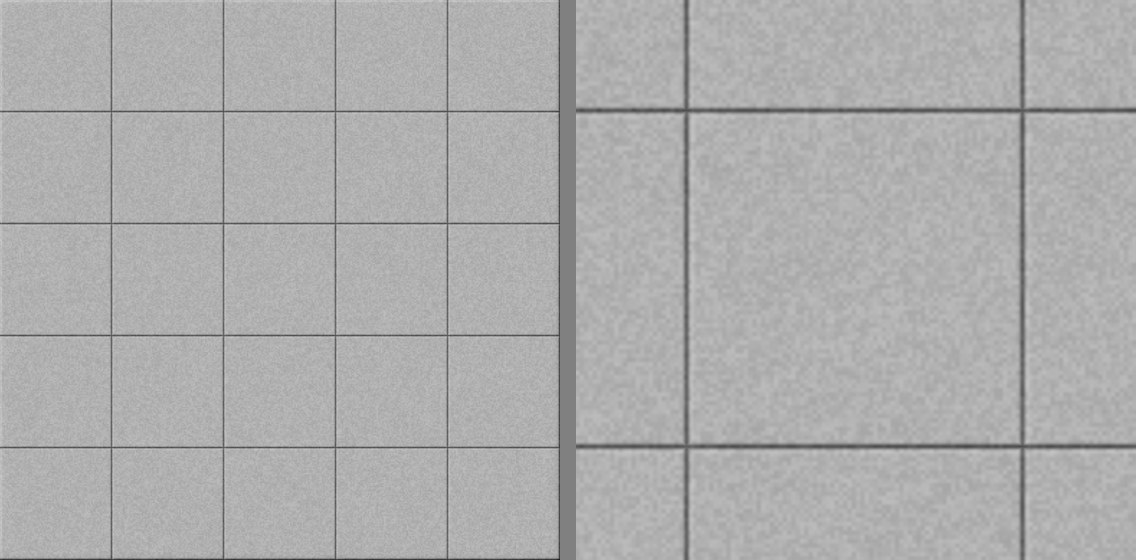
Left, the full canvas; right, a detail of the centre.
Write a three.js fragment shader that draws this pattern.

```glsl
// Five by five grey square tiles with fine grain, thin dark joints and lit bevels.
varying vec2 vUv;

const float TILES = 5.0;
const vec3 TILE_COLOUR = vec3(0.692);
const float JOINT_OFFSET = -0.0009;  // joints lie just before each tile boundary
const float JOINT_WIDTH = 0.0012;
const float GLINT_OFFSET = 0.0022;
const float GLINT_WIDTH = 0.0011;

float hash(vec2 p) {
  vec3 q = fract(p.xyx * 0.1031);
  q += dot(q, q.yzx + 33.33);
  return fract((q.x + q.y) * q.z);
}

float valueNoise(vec2 p) {
  vec2 cell = floor(p);
  vec2 f = fract(p);
  f = f * f * (3.0 - 2.0 * f);
  float low = mix(hash(cell), hash(cell + vec2(1.0, 0.0)), f.x);
  float high = mix(hash(cell + vec2(0.0, 1.0)), hash(cell + vec2(1.0, 1.0)), f.x);
  return mix(low, high, f.y);
}

// Soft line profile: one at its centre, fading smoothly to zero
float softLine(float distance, float width) {
  float d = distance / width;
  return exp(-0.5 * d * d);
}

// Signed distance to the nearest tile boundary, from firstLine onwards
float boundaryDistance(float x, float firstLine) {
  return x - max(firstLine, floor(x * TILES + 0.5)) / TILES;
}

float joint(float x) {
  return softLine(boundaryDistance(x, 1.0) - JOINT_OFFSET, JOINT_WIDTH);
}

float glint(float x) {
  return softLine(boundaryDistance(x, 0.0) - GLINT_OFFSET, GLINT_WIDTH);
}

// Wider bevel around the whole slab, lit from the upper left
float outerBevel(float x) {
  return 0.04 * exp(-x / 0.003) - 0.13 * exp(-(1.0 - x) / 0.0035);
}

float grain(vec2 p) {
  float fine = valueNoise(p * 389.0) - 0.5;
  float coarse = valueNoise(p * 173.0 + 41.0) - 0.5;
  float cloud = valueNoise(p * 23.0 + 87.0) - 0.5;
  return 0.075 * fine + 0.025 * coarse + 0.006 * cloud;
}

void main() {
  vec2 p = vec2(vUv.x, 1.0 - vUv.y);  // measured from the lit corner

  // Grainy tile faces
  float shade = grain(p);

  // Light edges and slab border
  shade += 0.045 * max(glint(p.x), glint(p.y));
  shade += outerBevel(p.x) + outerBevel(p.y);

  // Dark joints, slightly deeper across than down
  shade -= max(0.31 * joint(p.x), 0.36 * joint(p.y));

  gl_FragColor = vec4(TILE_COLOUR + shade, 1.0);
}
```
